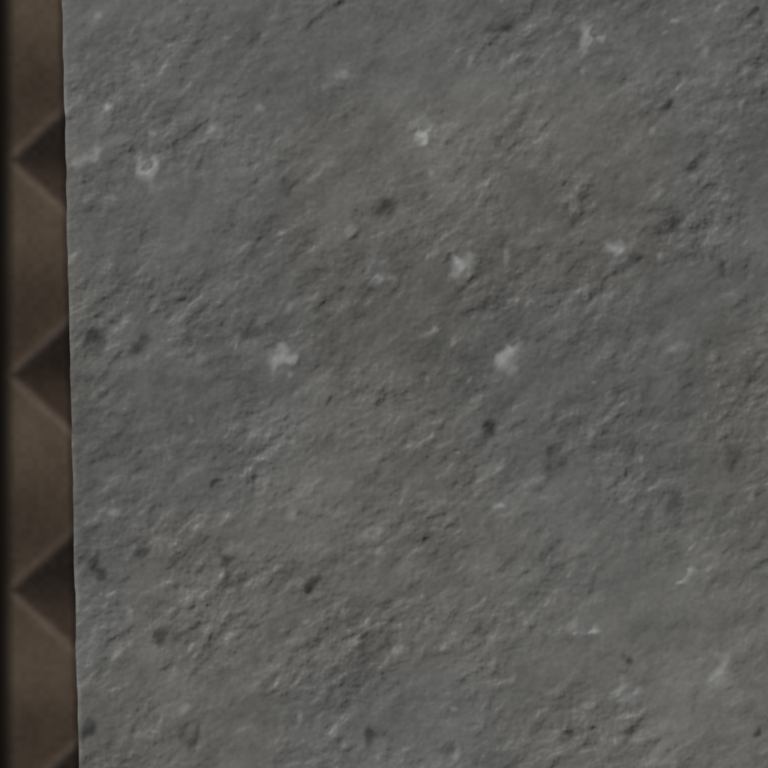
This texture is drawn by a WebGL 2 fragment shader. Its source:

```glsl
#version 300 es
precision highp float;

uniform vec2 u_resolution;
out vec4 outColor;

float hash(vec2 p) {
    vec3 q = fract(vec3(p.xyx) * 0.1031);
    q += dot(q, q.yzx + 33.33);
    return fract((q.x + q.y) * q.z);
}

float noise(vec2 p) {
    vec2 cell = floor(p);
    vec2 f = fract(p);
    f = f * f * f * (f * (f * 6.0 - 15.0) + 10.0);
    float low = mix(hash(cell), hash(cell + vec2(1, 0)), f.x);
    float high = mix(hash(cell + vec2(0, 1)), hash(cell + vec2(1, 1)), f.x);
    return mix(low, high, f.y);
}

// Layered noise, normalized to a mean of one half
float fbm(vec2 p, float gain) {
    float sum = 0.0;
    float total = 0.0;
    float amplitude = 1.0;
    for (int i = 0; i < 4; i++) {
        sum += amplitude * noise(p);
        total += amplitude;
        p = mat2(1.6, 0.85, -0.85, 1.6) * p + 17.3;
        amplitude *= gain;
    }
    return sum / total;
}

vec2 rotate(vec2 p, float angle) {
    float c = cos(angle);
    float s = sin(angle);
    return vec2(c * p.x + s * p.y, c * p.y - s * p.x);
}

// Lumpy surface with short ridges rising to the right
float relief(vec2 p) {
    vec2 warp = vec2(noise(p * 26.0), noise(p * 26.0 + 40.0)) - 0.5;
    vec2 q = rotate(p + 0.008 * warp, 0.65);
    float ridges = fbm(q * vec2(32.0, 56.0) + 80.0, 0.5);
    float lumps = fbm(p * 68.0 + 23.0, 0.5);
    return 0.6 * ridges + 0.4 * lumps;
}

// Soft uneven spots, one candidate per grid cell
float spots(vec2 p, float cells, float radius, float density, float seed) {
    vec2 ragged = vec2(noise(p * 60.0 + seed), noise(p * 60.0 + seed + 50.0)) - 0.5;
    vec2 q = (p + 0.9 * radius * ragged) * cells;
    float cover = 0.0;
    for (int j = -1; j <= 1; j++) {
        for (int i = -1; i <= 1; i++) {
            vec2 cell = floor(q) + vec2(i, j);
            vec2 id = cell + seed;
            vec2 center = cell + 0.15 + 0.7 * vec2(hash(id + 3.1), hash(id + 7.7));
            vec2 offset = rotate(q - center, 0.4 + hash(id + 9.2)) * vec2(0.8, 1.25);
            float size = radius * cells * mix(0.45, 1.0, hash(id + 5.4));
            float spot = 1.0 - smoothstep(0.1, 1.25, length(offset) / size);
            cover = max(cover, spot * step(hash(id), density));
        }
    }
    return cover;
}

float glow(vec2 p, vec2 center, float falloff) {
    vec2 d = p - center;
    return exp(-falloff * dot(d, d));
}

vec3 stone(vec2 p) {
    vec2 toLight = vec2(-0.0013, 0.0015);
    float slope = relief(p - toLight) - relief(p + toLight);
    float smoothTop = glow(p, vec2(0.45, 0.98), 9.0) + glow(p, vec2(1.0, 0.17), 14.0);
    float roughness = mix(0.38, 0.22, min(smoothTop, 1.0));
    roughness *= 0.35 + 1.1 * noise(p * 16.0 + 12.0);
    float tone = 0.364 - slope * roughness * (0.7 + 4.0 * abs(slope));

    // Broad clouding, paler at the top and the lower right
    tone += 0.085 * (fbm(p * 5.0 + 6.0, 0.6) - 0.5);
    tone += 0.09 * (fbm(rotate(p, 0.6) * vec2(24.0, 34.0), 0.6) - 0.5);
    tone += 0.02 * smoothTop;
    tone -= 0.022 * glow(p, vec2(0.85, 0.52), 18.0);
    tone += 0.024 * (noise(p * 190.0) - 0.5);

    // Pale chips and dark pits
    float chips = spots(p, 7.0, 0.026, 0.32, 21.0);
    float specks = spots(p, 19.0, 0.010, 0.16, 63.0);
    float corner = smoothstep(0.45, 0.1, distance(p, vec2(1.0, 0.95)));
    float pits = spots(p, 13.0, 0.019, 0.16 + 0.25 * corner, 35.0);
    float broken = smoothstep(0.25, 0.7, noise(rotate(p, 0.9) * vec2(60.0, 95.0)));
    tone += chips * (0.03 + 0.13 * broken) + 0.08 * specks;
    tone -= pits * (0.06 + 0.07 * broken);

    float warmth = smoothstep(0.2, 0.8, noise(p * 4.0 + 31.0)) * (1.0 - chips);
    vec3 tint = mix(vec3(1.0, 1.0, 0.99), vec3(1.008, 1.0, 0.962), warmth);
    return tone * tint;
}

// Brown backing with a folded zigzag
vec3 backing(vec2 p) {
    float period = 0.28;
    float dy = (fract((p.y - 0.232) / period + 0.5) - 0.5) * period;
    float inside = 0.9 * (p.x - 0.01) - abs(dy);
    float below = 0.5 - 0.5 * sin(6.2832 * dy / period);
    float mottle = fbm(p * vec2(30.0, 18.0), 0.5);
    vec3 open = mix(vec3(0.205, 0.17, 0.145), vec3(0.32, 0.28, 0.235), 0.6 * below + 0.4 * mottle);
    vec3 fold = mix(vec3(0.14, 0.12, 0.105), vec3(0.225, 0.185, 0.16), smoothstep(0.025, -0.045, dy));
    vec3 color = mix(open, fold, smoothstep(-0.008, 0.016, inside));
    float crease = exp(-pow(inside / 0.01, 2.0));
    color += 0.055 * crease * vec3(1.0, 0.95, 0.9);
    color += 0.02 * (noise(p * 130.0) - 0.5);
    return mix(vec3(0.07, 0.062, 0.053), color, smoothstep(-0.002, 0.024, p.x));
}

void main() {
    vec2 p = gl_FragCoord.xy / u_resolution;
    float pixel = 1.0 / u_resolution.x;

    // Slanted, slightly chipped slab edge
    float edge = mix(0.102, 0.081, p.y) + 0.002 * (noise(vec2(p.y * 45.0, 2.0)) - 0.5);
    float across = p.x - edge;
    float slab = smoothstep(-pixel, pixel, across);

    vec3 under = backing(p) * mix(0.75, 1.0, smoothstep(0.0, 0.01, -across));
    vec3 top = stone(p);
    float rim = exp(-pow((across - 0.002) / 0.003, 2.0));
    top += 0.07 * rim * noise(vec2(p.y * 38.0, 8.0));

    outColor = vec4(clamp(mix(under, top, slab), 0.0, 1.0), 1.0);
}
```
